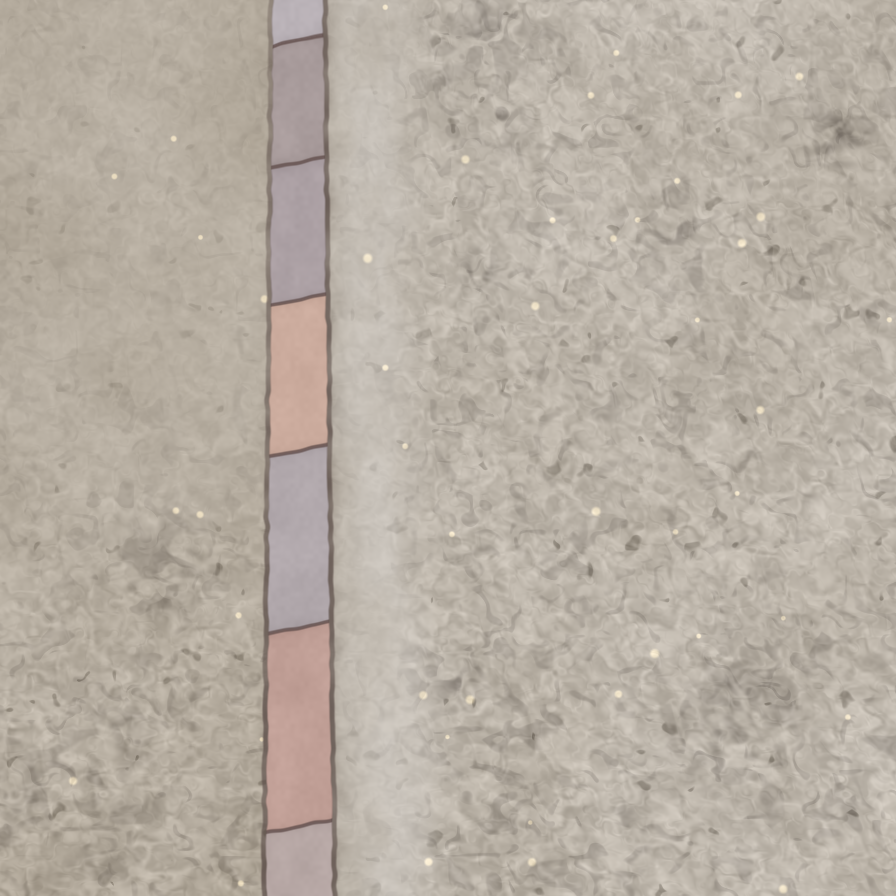
A WebGL 2 fragment shader for this texture:

```glsl
#version 300 es
precision highp float;
uniform vec2 u_resolution;
out vec4 outColor;

float hash(vec2 p) {
  vec3 q = fract(vec3(p.xyx) * vec3(0.1031, 0.103, 0.0973));
  q += dot(q, q.yzx + 33.33);
  return fract((q.x + q.y) * q.z);
}

float noise(vec2 p) {
  vec2 i = floor(p), f = fract(p);
  f = f * f * (3.0 - 2.0 * f);
  return mix(mix(hash(i), hash(i + vec2(1, 0)), f.x),
             mix(hash(i + vec2(0, 1)), hash(i + vec2(1, 1)), f.x), f.y);
}

float fbm(vec2 p) {
  float sum = 0.0, amp = 0.5;
  for (int i = 0; i < 4; i++) {
    sum += amp * noise(p);
    p = mat2(1.6, 1.2, -1.2, 1.6) * p + 7.3;
    amp *= 0.5;
  }
  return sum / 0.9375;
}

// Short curled flecks: noise bent by a second noise field
float flecks(vec2 p) {
  vec2 bend = vec2(noise(p * 0.7 + 11.0), noise(p * 0.7 + 47.0)) - 0.5;
  return noise(p + 3.2 * bend) - 0.5;
}

// One round grain per cell, kept only where the cell hash is high
float grains(vec2 p, float keep) {
  vec2 cell = floor(p);
  vec2 centre = 0.3 + 0.4 * vec2(hash(cell + 3.1), hash(cell + 8.7));
  float radius = 0.14 + 0.16 * hash(cell + 5.5);
  float d = length(fract(p) - centre);
  return step(keep, hash(cell + 21.0)) * (1.0 - smoothstep(radius * 0.4, radius, d));
}

// Dark worn patches: centre and radius
const vec3 STAINS[10] = vec3[10](
  vec3(0.54, 0.955, 0.09), vec3(0.75, 0.745, 0.035), vec3(0.535, 0.70, 0.025),
  vec3(0.90, 0.465, 0.03), vec3(0.51, 0.235, 0.03), vec3(0.94, 0.845, 0.04),
  vec3(0.10, 0.12, 0.14), vec3(0.18, 0.37, 0.09), vec3(0.56, 0.86, 0.035),
  vec3(0.82, 0.20, 0.12));

vec3 concrete(vec2 uv, float strip) {
  float right = smoothstep(0.32, 0.36, uv.x);
  float cloud = fbm(uv * 7.0) - 0.5;
  vec3 col = mix(vec3(0.715, 0.68, 0.627), vec3(0.742, 0.712, 0.668), right);
  col += cloud * vec3(0.07, 0.075, 0.085);

  // Pale smooth band beside the bricks
  float bandX = mix(0.442, 0.405, uv.y) + 0.025 * (fbm(vec2(3.0, uv.y * 11.0)) - 0.5);
  float band = exp(-pow(abs(uv.x - bandX) / 0.043, 2.0));
  float patchy = smoothstep(0.25, 0.65, fbm(uv * vec2(24, 13) + 5.0));
  col = mix(col, vec3(0.795, 0.772, 0.742), band * (0.3 + 0.6 * patchy));

  // Rough texture, coarser and stronger toward the bottom
  float scale = mix(72.0, 92.0, uv.y);
  vec2 p = vec2(uv.x * scale, uv.y * 88.0);
  float rough = mix(mix(0.85, 0.32, smoothstep(0.15, 0.65, uv.y)),
                    mix(0.95, 0.72, uv.y), right);
  rough *= mix(1.0, 0.35, max(band, right * (1.0 - smoothstep(0.42, 0.5, uv.x))));
  float curl = flecks(p) + 0.6 * flecks(p * 1.9 + 31.0);
  col += rough * curl * vec3(0.13, 0.13, 0.132);
  float pits = smoothstep(0.14, 0.4, flecks(p * 0.85 + 73.0));
  col -= rough * pits * vec3(0.085, 0.085, 0.08);
  col += 0.018 * (noise(uv * 210.0) - 0.5);

  // Stains broken up by the flecks
  float stain = 0.0;
  for (int i = 0; i < 10; i++) {
    vec2 d = (uv - STAINS[i].xy) / STAINS[i].z;
    float weight = STAINS[i].z < 0.05 ? 1.0 : 0.5;
    stain = max(stain, weight * exp(-2.0 * dot(d, d)));
  }
  col -= stain * smoothstep(-0.15, 0.3, flecks(p * 0.7 + 19.0)) * vec3(0.2, 0.2, 0.19);

  // Scattered dark and bright grains
  vec2 wobble = 0.5 * vec2(noise(uv * 90.0), noise(uv * 90.0 + 9.0));
  col -= 0.17 * rough * grains(uv * 34.0 + wobble, 0.88);
  col += vec3(0.2, 0.18, 0.12) * grains(uv * 43.0 + 4.0, 0.975);

  // Dirt along the brick edge
  float dirt = exp(-max(strip, 0.0) / 0.011) * (0.35 + 0.65 * right);
  col -= dirt * noise(uv * vec2(60, 36)) * vec3(0.17, 0.18, 0.18);
  return col;
}

vec3 bricks(vec2 uv, float aa) {
  const float JOINTS[6] = float[6](0.9545, 0.818, 0.665, 0.497, 0.299, 0.078);
  const vec3 TINTS[7] = vec3[7](
    vec3(0.73, 0.70, 0.72), vec3(0.665, 0.615, 0.615), vec3(0.675, 0.63, 0.645),
    vec3(0.795, 0.67, 0.615), vec3(0.695, 0.66, 0.675), vec3(0.755, 0.625, 0.59),
    vec3(0.715, 0.655, 0.645));
  float y = uv.y - 0.2 * (uv.x - 0.333) + 0.003 * (noise(uv * 60.0) - 0.5);
  int index = 0;
  float gap = 1.0;
  for (int i = 0; i < 6; i++) {
    if (y < JOINTS[i]) index = i + 1;
    gap = min(gap, abs(y - JOINTS[i]));
  }
  vec3 col = TINTS[index];
  col += 0.05 * (fbm(uv * vec2(38, 26)) - 0.5) + 0.02 * (noise(uv * 190.0) - 0.5);
  col -= 0.05 * exp(-gap / 0.006);
  float joint = 1.0 - smoothstep(0.0014 - aa * 0.5, 0.0022 + aa, gap);
  return mix(col, vec3(0.40, 0.325, 0.315), joint * 0.85);
}

void main() {
  vec2 uv = gl_FragCoord.xy / u_resolution;
  float aa = 1.0 / min(u_resolution.x, u_resolution.y);

  // Signed distance to the slightly tapering strip
  float ragged = 0.0025 * (noise(vec2(uv.x * 20.0, uv.y * 85.0)) - 0.5);
  float leftSide = mix(0.2965, 0.3045, uv.y) - uv.x + ragged;
  float rightSide = uv.x - mix(0.3715, 0.3605, uv.y) + ragged;
  float strip = max(leftSide, rightSide);

  vec3 col = concrete(uv, strip);
  float inside = 1.0 - smoothstep(-aa, aa, strip);
  col = mix(col, bricks(uv, aa), inside);

  // Dark gaps on both sides
  float depth = leftSide > rightSide ? mix(0.9, 0.5, uv.y) : 0.8;
  float seam = 1.0 - smoothstep(0.0012, 0.0032 + aa, abs(strip - 0.002));
  seam *= depth * (0.65 + 0.35 * noise(vec2(3.0, uv.y * 48.0)));
  col = mix(col, vec3(0.36, 0.305, 0.285), seam);

  outColor = vec4(clamp(col, 0.0, 1.0), 1.0);
}
```
